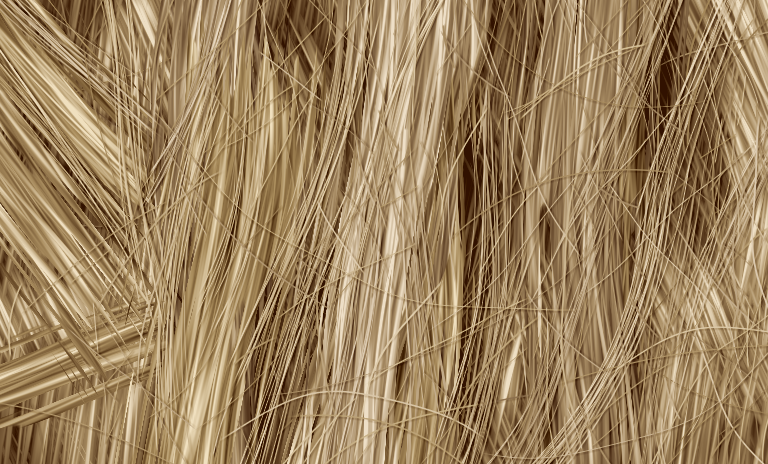
A WebGL 2 fragment shader for this texture:

```glsl
#version 300 es
precision highp float;

uniform vec2 u_resolution;
out vec4 fragColor;

const vec3 DARK = vec3(0.33, 0.21, 0.10);
const vec3 STRAW = vec3(0.66, 0.55, 0.38);
const vec3 PALE = vec3(0.88, 0.81, 0.69);
const int BUNDLES = 14;
const int BACK_FIBRES = 110;
const int STRAY_FIBRES = 230;
const int HANKS = 19;
const int HANK_FIBRES = 14;
const float WIDE = 0.125;
const float NARROW = 0.045;
const float STRAND_CONTRAST = 2.2;
const float SHADE_SOFTNESS = 0.8;

float hash(vec2 p) {
  vec3 q = fract(vec3(p.xyx) * 0.1031);
  q += dot(q, q.yzx + 33.33);
  return fract((q.x + q.y) * q.z);
}

vec4 hash4(float n) {
  vec4 q = fract(n * vec4(0.1031, 0.1030, 0.0973, 0.1099));
  q += dot(q, q.wzxy + 33.33);
  return fract((q.xxyz + q.yzzw) * q.zywx);
}

float noise(vec2 p) {
  vec2 i = floor(p), f = fract(p);
  f = f * f * (3.0 - 2.0 * f);
  return mix(mix(hash(i), hash(i + vec2(1, 0)), f.x),
             mix(hash(i + vec2(0, 1)), hash(i + vec2(1, 1)), f.x), f.y);
}

// Positive angles lean the y axis to the right.
vec2 turn(vec2 p, float angle) {
  float c = cos(angle), s = sin(angle);
  return vec2(c * p.x - s * p.y, s * p.x + c * p.y);
}

// One sheet of parallel strands: x runs across them, y along them.
float sheet(vec2 q) {
  float x = q.x + 0.018 * noise(q * vec2(7.0, 2.5));
  float s = 0.16 * noise(vec2(x * 48.0, q.y * 1.5))
          + 0.38 * noise(vec2(x * 115.0, q.y * 2.5) + 17.0)
          + 0.46 * noise(vec2(x * 215.0, q.y * 5.0) + 41.0);
  return STRAND_CONTRAST * (s - 0.5);
}

// Two sheets at a slight angle, the brighter strand on top. Mean near zero.
float strands(vec2 q) {
  return max(sheet(turn(q, -0.05)), sheet(turn(q, 0.05) + 5.3)) - 0.14;
}

// Matted layer of interleaved strands with deep pockets.
float matting(vec2 p) {
  float left = strands(turn(p, -0.4) + 7.0);
  float right = strands(turn(p, 0.15) + 13.0);
  float lead = 0.9 * (noise(p * 6.0 + 3.0) - 0.5);
  float pocket = smoothstep(0.45, 0.8, noise(p * vec2(6.0, 3.5) + 29.0));
  return 0.40 + max(left - lead, right + lead) - 0.48 * pocket;
}

// Prevailing lean: left side falls outward, lower left corner lies flat.
float prevailingTilt(vec2 at, float aspect) {
  float tilt = mix(-0.6, 0.02, smoothstep(0.05, 0.25, at.x / aspect));
  float corner = 1.0 - smoothstep(0.2, 0.5, length(at));
  return mix(tilt, 1.2, corner);
}

// surface.x is tone, surface.y is warmth.
void layBundle(inout vec2 surface, vec2 p, float index, float aspect) {
  vec4 h = hash4(index + 5.0), k = hash4(index + 71.0);
  vec2 at = fract(0.5 + index * vec2(0.7549, 0.5698)) * vec2(aspect, 1.0);
  float side = at.x / aspect;
  float width = mix(WIDE, NARROW, index / float(BUNDLES));
  float tilt = prevailingTilt(at, aspect) + (h.y - 0.5) * 0.2;
  float reach = mix(0.3, 0.75, smoothstep(0.05, 0.3, side)) * (0.8 + 0.5 * h.z);

  vec2 q = turn(p - at, tilt);
  q.x -= (h.w - 0.5) * 0.25 * q.y * q.y + 0.012 * sin(q.y * 6.0 + k.x * 6.3);
  width *= 1.0 + 0.3 * q.y;
  float across = q.x / width;
  if (abs(across) > 2.0 || abs(q.y) > reach + 0.15) return;

  float s = strands(q + index * 3.7);
  float fray = noise(vec2(q.x * 150.0 + index * 9.0, q.y * 4.0)) - 0.5;
  float ends = 1.0 - smoothstep(-0.01, 0.01, abs(q.y) - reach - 0.26 * fray);
  float cover = smoothstep(0.0, 0.15, 1.0 - abs(across) + 1.5 * fray) * ends;
  float shadow = 1.0 - smoothstep(0.7, 1.7, abs(across - 0.15));
  surface.x -= 0.24 * shadow * ends;

  float tone = 0.70 + s + 0.24 * (k.y - 0.5) - 0.16 * across * across;
  tone -= 0.12 * smoothstep(0.62, 0.8, side) + 0.06 * across;
  surface = mix(surface, vec2(tone, k.z - 0.5), cover);
}

// look: wave phase, wave rate, thickness, warmth.
void layFibre(inout vec2 surface, vec2 q, float reach, float bend, vec4 look, float tone) {
  if (abs(q.y) > reach || abs(q.x - bend * q.y * q.y) > 0.05) return;
  float rate = 5.0 + 14.0 * look.y;
  float phase = rate * q.y + 6.3 * look.x;
  float slope = 2.0 * bend * q.y + 0.006 * rate * cos(phase);
  float offset = (q.x - bend * q.y * q.y - 0.006 * sin(phase)) / sqrt(1.0 + slope * slope);
  float pixel = 1.0 / u_resolution.y;
  float width = mix(0.0009, 0.0020, look.z * look.z);
  float ends = 1.0 - smoothstep(0.85, 1.0, abs(q.y) / reach);
  float cover = clamp(0.5 + (width - abs(offset)) / pixel, 0.0, 1.0) * ends;
  surface.x -= 0.15 * ends * (1.0 - smoothstep(0.0, 0.005, abs(offset - 0.0035)));
  surface = mix(surface, vec2(tone, look.w - 0.5), 0.95 * cover);
}

// Single fibres, mostly upright, denser to the right; a few lie across.
void layStray(inout vec2 surface, vec2 p, float id, float aspect, float lift) {
  vec4 h = hash4(id), k = hash4(id + 613.0);
  float lying = step(0.94, k.w);
  float tilt = 0.08 + (h.z + k.x - 1.0) * 1.2 + lying * 1.35;
  float reach = mix(0.05, 0.32, h.w * h.w) + 0.2 * lying;
  float bend = (k.y - 0.5) * mix(5.0, 0.9, h.w);
  vec2 at = vec2(aspect * pow(h.x, 0.7), h.y);
  layFibre(surface, turn(p - at, tilt), reach, bend, k.wzyx, lift + 0.45 * k.z);
}

// Loose hank: fibres that share a path and fan out slightly.
void layHank(inout vec2 surface, vec2 p, float id, float aspect) {
  vec4 h = hash4(id + 907.0), k = hash4(id + 1301.0);
  vec2 at = fract(vec2(0.37, 0.2) + id * vec2(0.618, 0.414)) * vec2(aspect, 1.0);
  vec2 q = turn(p - at, prevailingTilt(at, aspect) + 0.14 + (h.x - 0.5) * 0.7);
  float bend = (h.y - 0.5) * 0.9;
  if (abs(q.x - bend * q.y * q.y) > 0.16) return;
  for (int i = 0; i < HANK_FIBRES; i++) {
    vec4 f = hash4(id * 37.0 + float(i) + 2003.0);
    vec2 strand = turn(q - vec2((f.x - 0.5) * 0.06, (f.y - 0.5) * 0.2), (f.z - 0.5) * 0.17);
    vec4 look = vec4(h.z + 0.15 * f.y, k.x * 0.5, f.w, k.z);
    layFibre(surface, strand, 0.2 + 0.3 * h.w, bend, look, 0.62 + 0.18 * k.y + 0.35 * f.z);
  }
}

void main() {
  float aspect = u_resolution.x / u_resolution.y;
  vec2 p = gl_FragCoord.xy / u_resolution.y;
  vec2 surface = vec2(matting(p), 0.0);

  for (int i = 0; i < BACK_FIBRES; i++)
    layStray(surface, p, float(i) + 1.0, aspect, 0.3);
  for (int i = BUNDLES - 1; i >= 0; i--)
    layBundle(surface, p, float(i), aspect);
  for (int i = 0; i < HANKS; i++)
    layHank(surface, p, float(i), aspect);
  for (int i = 0; i < STRAY_FIBRES; i++)
    layStray(surface, p, float(i) + 201.0, aspect, 0.55);

  // Soften shadows, then ramp the tone with a slight golden shift.
  float tone = surface.x < 0.5 ? mix(0.5, surface.x, SHADE_SOFTNESS) : surface.x;
  tone = clamp(tone, -0.25, 1.1);
  vec3 color = mix(DARK, STRAW, min(tone / 0.6, 1.0));
  color = mix(color, PALE, max((tone - 0.6) / 0.4, 0.0));
  color += surface.y * vec3(0.01, 0.005, -0.04);
  fragColor = vec4(clamp(color, 0.0, 1.0), 1.0);
}
```
